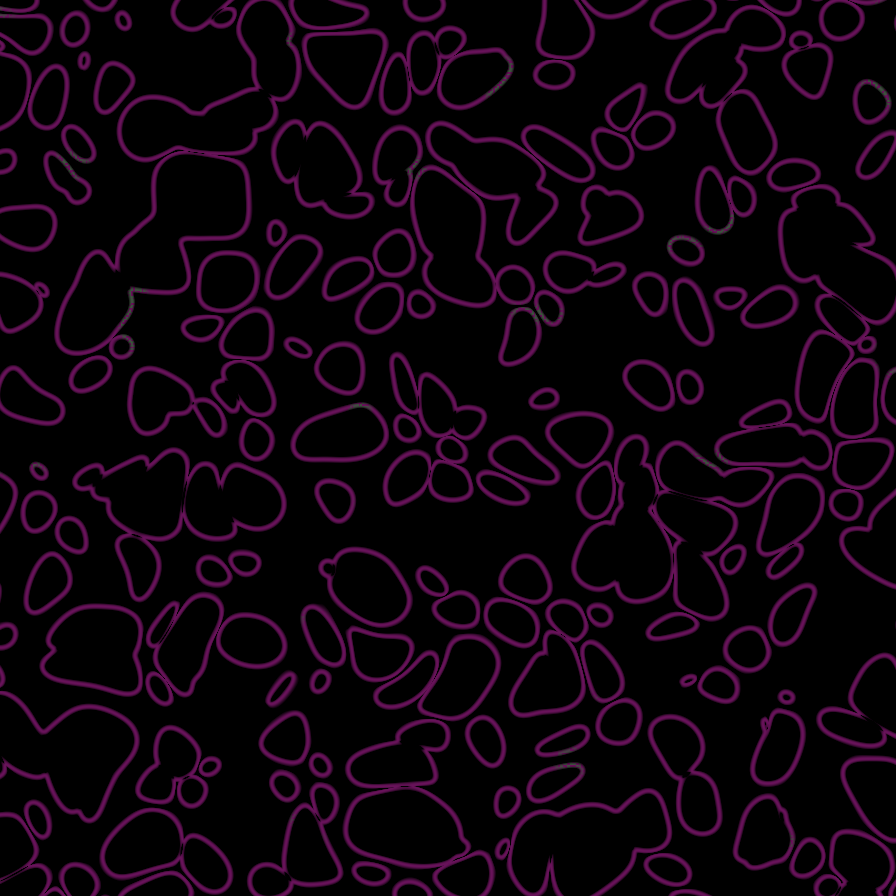
This pattern is drawn by a WebGL 1 fragment shader. Its source:

```glsl
precision highp float;
// Thin purple outlines of soft cells that merge, touch and leave cusped gaps on black.

uniform vec2 u_resolution;

#define GRID 15.0         // cells across the canvas
#define SHARPNESS 12.0    // how tightly neighbouring cells blend
#define RADIUS_MIN 0.16   // cell radii in grid units
#define RADIUS_MAX 0.66
#define WARP 0.42         // bending of the cells
#define WALL_MEAN 4.0     // strength of the walls between touching cells
#define WALL_SPREAD 10.0
#define FILL_SPREAD 0.22  // regional growth and shrinking of the cells
#define LINE_HALF 0.0037  // outline half width, in canvas units
#define GRAIN 512.0       // speck lattice across the canvas
#define PURPLE vec3(0.41, 0.073, 0.355)
#define GREY_GREEN vec3(0.25, 0.31, 0.25)

vec2 hash2(vec2 p) {
    vec2 q = vec2(dot(p, vec2(127.1, 311.7)), dot(p, vec2(269.5, 183.3)));
    return fract(sin(q) * 43758.5453);
}

float gradientCorner(vec2 cell, vec2 offset) {
    float angle = 6.28318 * hash2(cell).x;
    return dot(vec2(cos(angle), sin(angle)), offset);
}

float gradientNoise(vec2 p) {
    vec2 i = floor(p), f = fract(p);
    vec2 u = f * f * f * (f * (f * 6.0 - 15.0) + 10.0);
    vec2 e = vec2(1.0, 0.0);
    float low = mix(gradientCorner(i, f), gradientCorner(i + e.xy, f - e.xy), u.x);
    float high = mix(gradientCorner(i + e.yx, f - e.yx), gradientCorner(i + 1.0, f - 1.0), u.x);
    return mix(low, high, u.y);
}

// Negative inside cells, positive in the gaps, in grid units.
float cellField(vec2 p) {
    vec2 bend = vec2(gradientNoise(p * 0.55 + 7.3), gradientNoise(p * 0.55 + 41.9));
    vec2 q = p + WARP * 2.0 * bend;
    vec2 home = floor(q);
    float sum = 0.0, sumSquares = 0.0;
    for (int y = -2; y <= 2; y++) {
        for (int x = -2; x <= 2; x++) {
            vec2 cell = home + vec2(float(x), float(y));
            vec2 center = cell + 0.5 + 0.85 * (hash2(cell) - 0.5);
            float radius = mix(RADIUS_MIN, RADIUS_MAX, hash2(cell + 91.7).x);
            float weight = exp(-SHARPNESS * (length(q - center) - radius));
            sum += weight;
            sumSquares += weight * weight;
        }
    }
    // The two soft minima differ only where several cells meet.
    float merged = -log(sum) / SHARPNESS;
    float separate = -log(sumSquares) / (2.0 * SHARPNESS);
    float wall = max(WALL_MEAN + WALL_SPREAD * gradientNoise(p * 0.27 + 3.1), 0.0);
    float fill = FILL_SPREAD * gradientNoise(p * 0.23 + 63.4);
    return merged + wall * (separate - merged) - fill;
}

void main() {
    vec2 uv = gl_FragCoord.xy / min(u_resolution.x, u_resolution.y);
    vec2 p = uv * GRID;

    // Distance to the outline from the field and its slope.
    vec2 e = vec2(0.01, 0.0);
    float field = cellField(p);
    vec2 slope = vec2(cellField(p + e.xy), cellField(p + e.yx)) - field;
    float edgeDistance = abs(field) * e.x / (max(length(slope), 0.0005) * GRID);
    float x = edgeDistance / LINE_HALF;
    float line = max(1.0 - x * x, 0.0);

    // Sparse grey-green grain on a few stretches of outline.
    vec2 grain = hash2(floor(uv * GRAIN) + 17.0);
    float tint = smoothstep(0.38, 0.5, gradientNoise(p * 0.8 + 23.7)) * step(0.45, grain.x);
    vec3 color = line * mix(PURPLE, GREY_GREEN, tint);

    // Rare lone specks.
    color += PURPLE * step(0.9997, grain.y) * (1.0 - line);
    gl_FragColor = vec4(color, 1.0);
}
```
